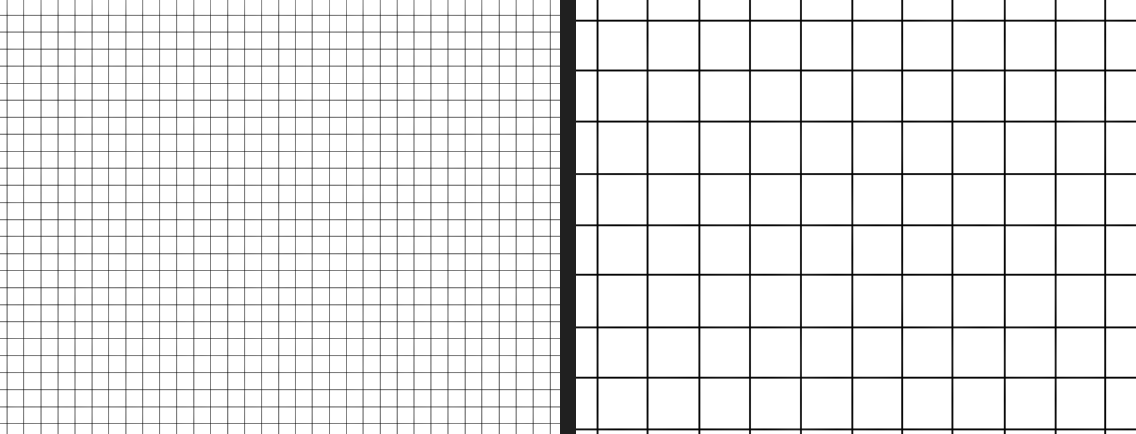
Left: the whole. Right: its middle third, enlarged.
Write a Shadertoy shader that draws this pattern.

```glsl
// Ruled square grid: thin near-black lines on white paper.
// Each line is an exact box-filtered stripe with a slight hashed offset;
// gradient noise along the line varies its ink a little.

#define CELLS       vec2(33.0, 25.5)   // repeats across and down
#define PHASE       vec2(0.41, 0.605)  // first line, in cells from lower left
#define LINE_WIDTH  0.00143            // fraction of canvas height
#define SOFTNESS    1.2                // edge filter, in output samples
#define JITTER      0.018              // line offset, in cells
#define WEAR        0.10               // ink lost along a line
#define TOP_FADE    0.15               // ink lost by uprights in the top row
#define PAPER       vec3(1.0)
#define INK         vec3(0.01)

float hash(vec2 p) {
    p = fract(p * vec2(0.1031, 0.1137));
    p += dot(p, p.yx + 33.33);
    return fract((p.x + p.y) * p.x * 17.0);
}

// One-dimensional gradient noise, with a separate strip per seed.
float gradientNoise(float x, float seed) {
    float i = floor(x), f = x - i;
    float g0 = 2.0 * hash(vec2(i, seed)) - 1.0;
    float g1 = 2.0 * hash(vec2(i + 1.0, seed)) - 1.0;
    float blend = f * f * f * (f * (f * 6.0 - 15.0) + 10.0);
    return 2.0 * mix(g0 * f, g1 * (f - 1.0), blend);
}

// Share of a box filter covered by a stripe centred at distance zero.
float stripe(float dist, float width, float filterWidth) {
    float hi = min(dist + 0.5 * filterWidth, 0.5 * width);
    float lo = max(dist - 0.5 * filterWidth, -0.5 * width);
    return max(hi - lo, 0.0) / filterWidth;
}

// Ink of the nearest line; pitch is the cell size in canvas heights.
float ruledLine(float across, float along, float pitch, float seed) {
    float id = floor(across + 0.5);
    float offset = JITTER * (2.0 * hash(vec2(id + 7.0, seed)) - 1.0);
    float dist = (across - id - offset) * pitch;
    float worn = WEAR * abs(gradientNoise(along * 0.7, id + seed));
    return stripe(dist, LINE_WIDTH, SOFTNESS / iResolution.y) * (1.0 - worn);
}

void mainImage(out vec4 fragColor, in vec2 fragCoord) {
    vec2 uv = fragCoord / iResolution.xy;
    vec2 cell = uv * CELLS - PHASE;
    vec2 pitch = vec2(iResolution.x / iResolution.y, 1.0) / CELLS;

    // Uprights and levels
    float upright = ruledLine(cell.x, cell.y, pitch.x, 61.0);
    float level = ruledLine(cell.y, cell.x, pitch.y, 137.0);

    // Lighter uprights above the highest level line
    upright *= 1.0 - TOP_FADE * smoothstep(23.9, 24.4, cell.y);

    // Overlay both sets of lines
    float ink = 1.0 - (1.0 - upright) * (1.0 - level);
    fragColor = vec4(mix(PAPER, INK, ink), 1.0);
}
```
